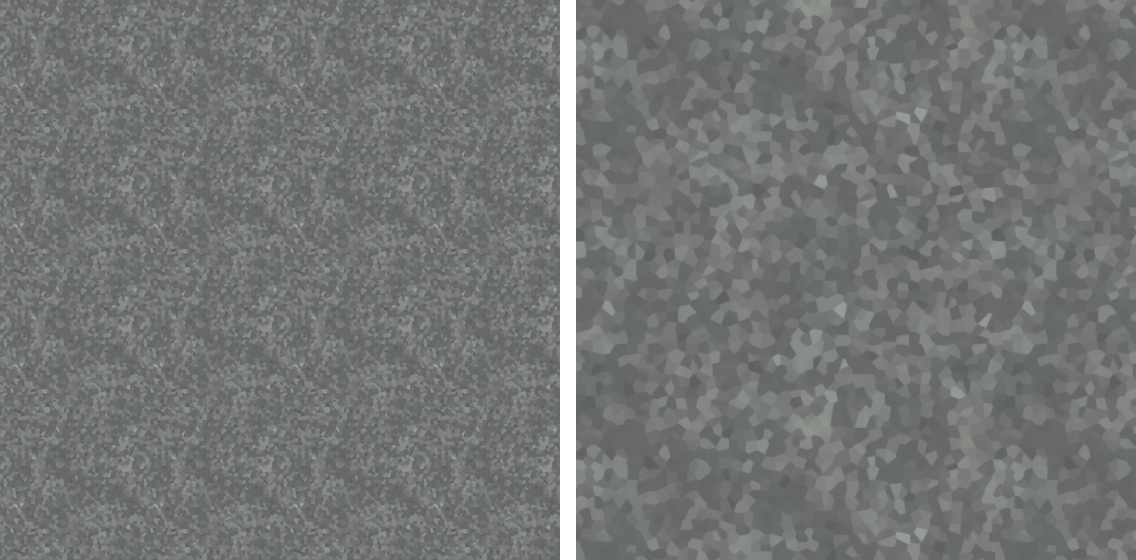
Left, the full canvas; right, a detail of the centre.
Write a WebGL 1 fragment shader that draws this texture.

```glsl
precision highp float;
// Mottled grey galvanised metal: small angular flakes over soft clouds, repeated 4 by 4.

uniform vec2 u_resolution;

vec2 hash2(vec2 p) {
  vec3 q = fract(p.xyx * vec3(0.1031, 0.1030, 0.0973));
  q += dot(q, q.yzx + 33.33);
  return fract((q.xx + q.yz) * q.zy);
}

// Gradient at a lattice corner, wrapped to the period, dotted with the offset.
float corner(vec2 cell, vec2 offset, float period) {
  float angle = 6.2832 * hash2(mod(cell, period) + period * 13.0 + 5.0).x;
  return dot(vec2(cos(angle), sin(angle)), offset);
}

// Gradient noise that wraps once per repeat.
float noise(vec2 tile, float period) {
  vec2 p = tile * period;
  vec2 i = floor(p);
  vec2 f = p - i;
  vec2 u = f * f * f * (f * (f * 6.0 - 15.0) + 10.0);
  vec2 e = vec2(1.0, 0.0);
  return mix(mix(corner(i, f, period), corner(i + e, f - e, period), u.x),
             mix(corner(i + e.yx, f - e.yx, period), corner(i + 1.0, f - 1.0, period), u.x), u.y);
}

float clouds(vec2 tile) {
  return 0.6 * noise(tile, 5.0) + 0.55 * noise(tile, 10.0) + 0.45 * noise(tile, 21.0);
}

// Tone of one flake: mostly dull, lighter and denser where the clouds are bright.
float flakeTone(vec2 id, vec2 centre) {
  vec2 rnd = hash2(id + 61.0);
  float light = smoothstep(0.2, 1.15, rnd.x + 0.6 * clouds(centre));
  float glint = smoothstep(0.95, 1.0, rnd.y) * 0.4;
  float pit = step(rnd.y, 0.07) * 0.12;
  return 0.68 * light + 0.1 * (rnd.y - 0.5) + glint - pit;
}

// Cellular flakes whose tones blend over a narrow edge.
float flakes(vec2 tile) {
  const float count = 40.0;
  vec2 p = tile * count;
  vec2 base = floor(p);
  float total = 0.0;
  float weights = 0.0;
  for (int y = -1; y <= 1; y++) {
    for (int x = -1; x <= 1; x++) {
      vec2 cell = base + vec2(float(x), float(y));
      vec2 id = mod(cell, count);
      vec2 centre = cell + hash2(id + 11.0);
      float weight = exp(-20.0 * length(p - centre));
      total += weight * flakeTone(id, centre / count);
      weights += weight;
    }
  }
  return total / weights;
}

void main() {
  vec2 tile = fract(gl_FragCoord.xy / u_resolution * 4.0);

  // Soft haze beneath the flakes, with a few paler blooms
  float haze = clouds(tile);
  float tone = 0.09 + 0.12 * haze + 0.2 * smoothstep(0.25, 0.8, haze);
  tone += flakes(tile) + 0.06 * noise(tile, 56.0);

  // Cool dark zinc to faintly green pale zinc
  vec3 colour = mix(vec3(0.388, 0.396, 0.399), vec3(0.565, 0.58, 0.56), clamp(tone, -0.15, 1.15));
  colour += vec3(0.005, 0.001, -0.005) * noise(tile, 6.0);

  gl_FragColor = vec4(colour, 1.0);
}
```
